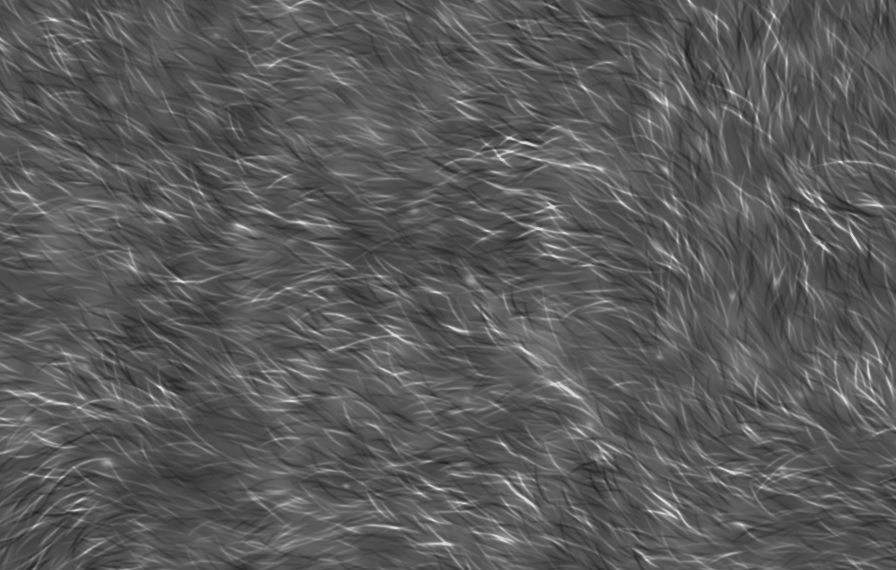
Give the GLSL for this texture, as a Shadertoy shader.

```glsl
// Matted grey fur: short curved hairs scattered on jittered grids and combed
// along a smooth flow field, over soft gradient-noise shading, with a bright
// diagonal tuft and a few pale flecks. Tone is built in log space.

const float BASE_GREY = 0.325;
const float TUFT_ANGLE = -0.8;
const vec2 TUFT_START = vec2(0.86, 0.47);
const vec2 TUFT_END = vec2(1.12, 0.19);

vec3 hash3(vec3 p) {
    p = fract((p + 17.0) * vec3(0.1031, 0.1030, 0.0973));
    p += dot(p, p.yxz + 33.33);
    return fract((p.xxy + p.yxx) * p.zyx);
}

vec2 gradientAt(vec2 cell) {
    float a = 6.2832 * hash3(vec3(cell, 5.0)).x;
    return vec2(cos(a), sin(a));
}

float gradientNoise(vec2 p) {
    vec2 i = floor(p), f = p - i;
    vec2 u = f * f * f * (f * (f * 6.0 - 15.0) + 10.0);
    vec2 e = vec2(1.0, 0.0);
    float a = dot(gradientAt(i), f);
    float b = dot(gradientAt(i + e.xy), f - e.xy);
    float c = dot(gradientAt(i + e.yx), f - e.yx);
    float d = dot(gradientAt(i + e.xx), f - e.xx);
    return mix(mix(a, b, u.x), mix(c, d, u.x), u.y);
}

vec2 rotate(vec2 v, float a) {
    float c = cos(a), s = sin(a);
    return vec2(c * v.x + s * v.y, c * v.y - s * v.x);
}

// Soft mask around the bright tuft
float tuftMask(vec2 p, float radius) {
    vec2 axis = TUFT_END - TUFT_START, v = p - TUFT_START;
    float t = clamp(dot(v, axis) / dot(axis, axis), 0.0, 1.0);
    float d = length(v - axis * t) / (radius * (1.0 - 0.5 * t));
    return exp(-d * d) * (1.0 - 0.4 * t);
}

// Combing direction: shallow in the middle, steep at the right
float flowAngle(vec2 p) {
    float upperLeft = smoothstep(0.45, 0.9, p.y) * (1.0 - smoothstep(0.1, 0.8, p.x));
    float lowerLeft = (1.0 - smoothstep(0.05, 0.45, p.y)) * (1.0 - smoothstep(0.0, 0.3, p.x));
    float right = smoothstep(0.85, 1.35, p.x) * smoothstep(0.0, 0.35, p.y);
    float a = -0.3 - 0.35 * upperLeft + 1.2 * lowerLeft - 0.7 * right;
    a += 0.8 * gradientNoise(p * 2.7) + 0.6 * gradientNoise(p * 7.0 + 31.0);
    return mix(a, TUFT_ANGLE, tuftMask(p, 0.06));
}

// One tapered, bent hair lying along x; q is relative to its middle
float hair(vec2 q, float halfLength, float width, float bend) {
    float t = q.x / halfLength;
    float d = (q.y + bend * q.x * q.x) / width;
    return max(0.0, 1.0 - t * t) * exp(-d * d);
}

// Sum of hairs whose strengths run from darkest to brightest
float hairLayer(vec2 p, float cellSize, int count, float width,
                float darkest, float brightest, float seed) {
    vec2 home = floor(p / cellSize);
    float sum = 0.0;
    for (int y = -1; y <= 1; y++)
    for (int x = -1; x <= 1; x++) {
        vec2 cell = home + vec2(x, y);
        float angle = flowAngle((cell + 0.5) * cellSize);
        for (int k = 0; k < count; k++) {
            vec3 place = hash3(vec3(cell, seed + float(k)));
            vec3 style = hash3(vec3(cell, seed + float(k) + 53.0));
            vec2 middle = (cell + place.xy) * cellSize;
            float spread = (style.x + place.z - 1.0) * 0.75;
            vec2 q = rotate(p - middle, angle + spread);
            float halfLength = cellSize * mix(0.45, 0.95, style.y);
            float bend = (place.z - 0.5) * 0.6 / cellSize;
            float strength = mix(darkest, brightest, style.z) + 0.8 * pow(style.z, 8.0);
            sum += strength * hair(q, halfLength, width, bend);
        }
    }
    return sum;
}

// Rare pale flecks, slightly stretched along the hairs
float flecks(vec2 p, float cellSize) {
    vec2 cell = floor(p / cellSize);
    vec3 r = hash3(vec3(cell, 91.0));
    vec3 s = hash3(vec3(cell, 97.0));
    vec2 middle = (cell + 0.2 + 0.6 * r.xy) * cellSize;
    vec2 q = rotate(p - middle, flowAngle(middle));
    q /= mix(0.004, 0.009, s.x * s.x) * vec2(1.6, 1.0);
    return step(0.7, r.z) * mix(0.4, 1.0, s.y) * exp(-dot(q, q));
}

void mainImage(out vec4 fragColor, in vec2 fragCoord) {
    vec2 p = fragCoord / iResolution.y;
    float tuft = tuftMask(p, 0.035);

    // Broad shading of the matted coat
    float shade = 0.28 * gradientNoise(p * 4.5 + 9.0) + 0.32 * gradientNoise(p * 15.0);

    // Short undercoat and sparse long hairs, clumped in contrast
    float clump = 1.0 + 0.8 * gradientNoise(p * 4.0 + 60.0);
    float fur = hairLayer(p, 0.05, 12, 0.0026, -1.0, 1.0, 3.0);
    float strays = hairLayer(p, 0.11, 4, 0.0025, -0.2, 0.9, 151.0);
    float strands = (0.29 * fur + 0.3 * strays) * clump * (1.0 + 0.5 * tuft);

    float tone = shade + strands + 0.28 * tuft + 0.6 * flecks(p, 0.11);
    float grey = BASE_GREY * exp(min(tone, 0.95));
    fragColor = vec4(vec3(grey), 1.0);
}
```
